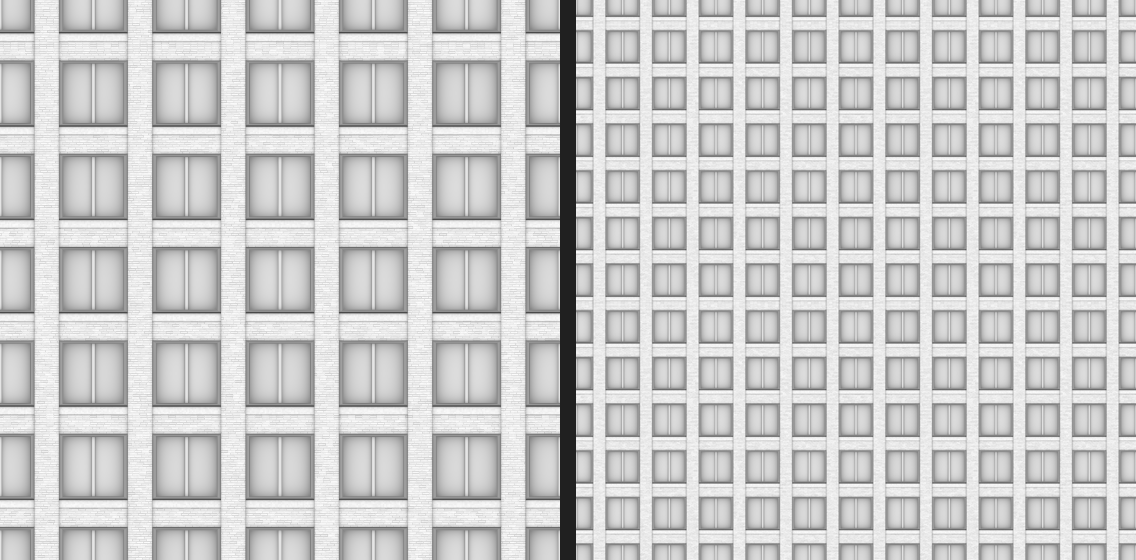
Left: one tile. Right: repeated 2 by 2.
This pattern is drawn by a three.js fragment shader. Its source:

```glsl
// Pale facade: a 6 by 6 grid of two-pane windows between brick piers and spandrels.
// Each bay is measured in 128 units from its window centre; box distances draw the
// parts, exponential falloffs the soft shadows, wrapped hashes the uneven brick.
varying vec2 vUv;

const float BAYS = 6.0;
const float UNITS = 128.0;                    // units per bay
const vec2 OPENING = vec2(47.2, 44.7);        // half size of the window opening
const vec2 GLAZING = vec2(41.0, 40.6);        // half size inside the frame
const float MULLION = 2.7;                    // half width of the centre bar
const float SILL_TOP = -45.5;
const float SILL_BOTTOM = -56.6;
const vec2 BRICKS = vec2(13.0, 40.0);         // bricks and courses per bay
const float JOINT = 0.9;
const float GRAIN_CELLS = 64.0;               // grain lattice cells per bay

const float BRICK_TONE = 0.955;
const float JOINT_TONE = 0.69;
const float SILL_TONE = 0.96;
const float FRAME_TONE = 0.64;
const float GROOVE_TONE = 0.41;
const float GLASS_TONE = 0.87;
const float MULLION_TONE = 0.9;

float hash(vec2 p) {
  return fract(sin(dot(p, vec2(127.1, 311.7))) * 43758.5);
}

// Value noise that wraps after the given number of cells
float wrappedNoise(vec2 p, float period) {
  vec2 i = floor(p);
  vec2 f = fract(p);
  f = f * f * (3.0 - 2.0 * f);
  vec2 a = mod(i, period);
  vec2 b = mod(i + 1.0, period);
  return mix(mix(hash(a), hash(vec2(b.x, a.y)), f.x),
             mix(hash(vec2(a.x, b.y)), hash(b), f.x), f.y);
}

// Smoothed inside test: 1 where d is positive
float inside(float d, float px) {
  return clamp(d / px + 0.5, 0.0, 1.0);
}

// Smoothed line of width w at distance d, fading when thinner than a pixel
float line(float d, float w, float px) {
  return inside(w * 0.5 - abs(d), px) * min(1.0, w / px);
}

// Soft contact shadow, strongest where d is zero
float shadow(float d, float strength, float reach) {
  return 1.0 - strength * exp(-max(d, 0.0) / reach);
}

float brickwork(vec2 uv, float px) {
  vec2 count = BRICKS * BAYS;
  vec2 g = uv * count;
  float course = mod(floor(g.y), count.y);
  g.x += 0.5 * mod(course, 2.0) + 0.6 * hash(vec2(course, 7.0));
  vec2 id = vec2(mod(floor(g.x), count.x), course);
  vec2 f = fract(g);
  vec2 d = min(f, 1.0 - f) * UNITS / BRICKS;
  float joint = max(line(d.y, JOINT, px), 0.7 * line(d.x, JOINT, px));
  float face = BRICK_TONE + 0.05 * (hash(id + 31.0) - 0.5);
  return mix(face, JOINT_TONE, joint * mix(0.3, 1.0, hash(id)));
}

void main() {
  float px = max(fwidth(vUv.x), fwidth(vUv.y)) * BAYS * UNITS;
  vec2 grid = vUv * BAYS + 0.5;
  vec2 bay = mod(floor(grid), BAYS);
  vec2 p = (fract(grid) - 0.5) * UNITS;
  vec2 a = abs(p);
  float below = OPENING.y - UNITS;            // top of the next window down
  float y = mod(p.y - below, UNITS) + below;
  float recess = OPENING.x - a.x;             // positive between the piers
  float grain = wrappedNoise(vUv * BAYS * GRAIN_CELLS, BAYS * GRAIN_CELLS) - 0.5;

  // Brick piers and recessed spandrels
  float brick = brickwork(vUv, px) + 0.03 * grain;
  float pier = brick * shadow(-recess, 0.14, 1.2);
  float wall = brick * shadow(y - below, 0.34, 1.6) * shadow(SILL_BOTTOM - y, 0.12, 2.0);

  // Sill band with a thin joint underneath
  float sill = (SILL_TONE + 0.05 * grain) * shadow(SILL_TOP - y, 0.38, 1.3);
  wall = mix(wall, sill, inside(y - SILL_BOTTOM, px));
  wall *= 1.0 - 0.25 * line(y - SILL_BOTTOM, 1.0, px);
  wall *= shadow(recess, 0.26, 1.8);

  // Frame, darker along its outer and inner edges
  vec2 outer = OPENING - a;
  vec2 inner = GLAZING - a;
  float rim = min(outer.x, outer.y);
  float rebate = min(inner.x, inner.y);
  float frame = FRAME_TONE * shadow(rim, 0.38, 1.3);
  frame = mix(frame, GROOVE_TONE, 0.75 * line(rebate + 0.6, 1.3, px));

  // Glass, shaded toward the frame and the mullion
  float glass = GLASS_TONE + 0.02 * (hash(bay + 3.0) - 0.5);
  glass *= shadow(inner.x, 0.27, 8.5) * shadow(inner.y, 0.23, 8.0);
  glass *= shadow(a.x - MULLION, 0.24, 3.0);

  // Rounded centre bar
  float bar = mix(MULLION_TONE, 0.55, pow(min(a.x / MULLION, 1.0), 3.0));
  bar *= shadow(inner.y, 0.22, 3.0);
  glass = mix(glass, bar, inside(MULLION - a.x, px));

  float pane = mix(frame, glass, inside(rebate, px));
  float tone = mix(wall, pane, inside(y - SILL_TOP, px));
  tone *= 1.0 - 0.35 * line(y + OPENING.y, 1.4, px) * inside(recess, px);
  tone = mix(pier, tone, inside(recess, px));
  gl_FragColor = vec4(vec3(tone), 1.0);
}
```
